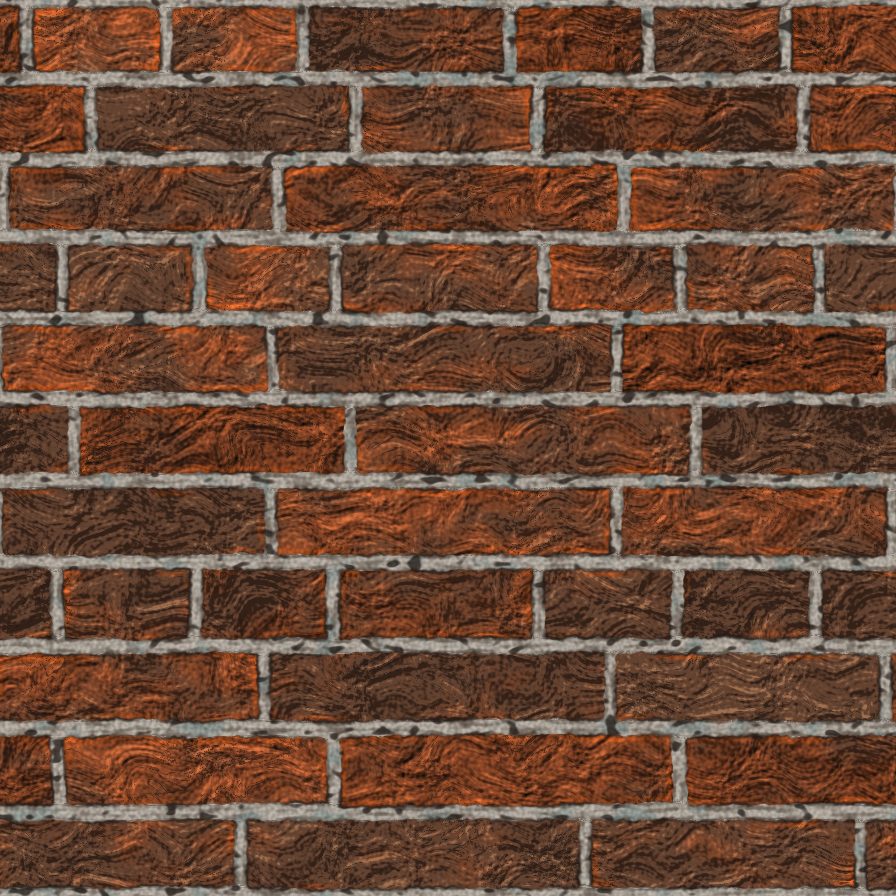
Reproduce this texture procedurally as a three.js fragment shader.

```glsl
// Weathered brick wall: eleven staggered courses of rust and umber bricks in rough grey mortar.
varying vec2 vUv;

const float PI = 3.14159;
const float COURSES = 11.0;
const vec3 UMBER = vec3(0.20, 0.125, 0.09);
const vec3 CLAY = vec3(0.39, 0.26, 0.19);
const vec3 TAN = vec3(0.63, 0.44, 0.31);
const vec3 RUST = vec3(0.54, 0.26, 0.13);
const vec3 EMBER = vec3(0.74, 0.33, 0.12);
const vec3 MORTAR = vec3(0.46, 0.42, 0.38);
const vec3 LIME = vec3(0.68, 0.65, 0.61);
const vec3 SLATE = vec3(0.47, 0.53, 0.52);
const vec3 SOOT = vec3(0.12, 0.09, 0.075);

float hash(vec2 p) {
  return fract(sin(dot(p, vec2(127.1, 311.7))) * 43758.5);
}

vec2 gradient(vec2 cell) {
  float angle = 2.0 * PI * hash(cell);
  return vec2(cos(angle), sin(angle));
}

float noise(vec2 p) {
  vec2 i = floor(p), f = fract(p);
  vec2 s = f * f * f * (f * (f * 6.0 - 15.0) + 10.0);
  vec2 e = vec2(0.0, 1.0);
  float low = mix(dot(gradient(i), f), dot(gradient(i + e.yx), f - e.yx), s.x);
  float high = mix(dot(gradient(i + e), f - e), dot(gradient(i + e.yy), f - e.yy), s.x);
  return mix(low, high, s.y);
}

float fbm(vec2 p) {
  float sum = 0.0, amp = 1.0;
  for (int i = 0; i < 4; i++) {
    sum += amp * noise(p);
    p = mat2(1.6, 1.1, -1.1, 1.6) * p + 5.3;
    amp *= 0.6;
  }
  return sum;
}

// Chiselled surface height
float relief(vec2 p) {
  vec2 warp = vec2(noise(p * 16.0), noise(p * 16.0 + 7.3));
  return fbm(p * vec2(34.0, 58.0) + 2.0 * warp);
}

// Left edge of brick k in a course of 3, 4 or 6 bricks
float joint(float k, float count) {
  if (count > 5.0) return k * 0.154 + 0.076 * step(3.0, k);
  if (count > 3.0) return k / 4.0 + 0.045 * mod(k, 2.0);
  return k / 3.0 - 0.03 * sin(2.0 * PI * k / 3.0);
}

float bricksIn(float course) {
  if (course == 0.0 || course == 3.0 || course == 7.0) return 6.0;
  return course == 1.0 ? 4.0 : 3.0;
}

// Alternating stagger that drifts from the top course to the bottom one
float stagger(float course, float count) {
  float drift = (5.0 - course) / 5.0;
  float odd = count > 5.0 ? 0.066 : 0.083;
  return mix(-0.004, odd, mod(course, 2.0)) + 0.035 * drift * drift * drift;
}

float boxDistance(vec2 p, vec2 halfSize, float radius) {
  vec2 q = abs(p) - halfSize + radius;
  return length(max(q, 0.0)) + min(max(q.x, q.y), 0.0) - radius;
}

vec3 brickColor(vec2 p, vec2 id, float d) {
  float height = relief(p);
  float light = height - relief(p + vec2(0.0018, -0.0026));
  float grain = noise(p * 210.0);
  float patches = fbm(p * vec2(9.0, 15.0) + id);
  float v = 0.47 + 0.4 * height + 0.7 * light + 0.45 * grain;
  v += 0.32 * (hash(id + 3.1) - 0.5) + 0.15 * patches;
  vec3 col = mix(UMBER, CLAY, smoothstep(0.05, 0.55, v));
  col = mix(col, TAN, smoothstep(0.62, 1.15, v));
  // Fired rust tint, then glowing worn rims
  float warmth = 0.7 * hash(id + 8.7) + 0.3 * hash(id.yy + 2.0) + 0.45 * patches;
  float fired = smoothstep(0.35, 0.9, warmth);
  col = mix(col, RUST * (0.45 + v), 0.8 * fired);
  float rim = smoothstep(-0.009, -0.005, d) * smoothstep(0.0, -0.003, d);
  float worn = smoothstep(-0.15, 0.4, noise(p * 13.0 + id) + 0.5 * fired - 0.2);
  col = mix(col, EMBER * (0.5 + 0.7 * v), 0.75 * rim * worn);
  // Thin cracks within scarred patches
  float crack = smoothstep(0.07, 0.0, abs(noise(p * vec2(24.0, 42.0) + 1.5 * height)));
  return mix(col, SOOT, 0.65 * crack * smoothstep(-0.15, 0.35, noise(p * 11.0 + 4.0)));
}

vec3 mortarColor(vec2 p, float alongBed, float d) {
  vec2 stretch = mix(vec2(170.0, 28.0), vec2(28.0, 170.0), alongBed);
  float streak = noise(p * stretch) + 0.5 * noise(p * 150.0);
  float bed = smoothstep(0.0, 0.006, d);
  vec3 col = mix(MORTAR, LIME, smoothstep(-0.35, 0.4, streak + 0.35 * bed - 0.12));
  col = mix(col, SLATE, 0.6 * smoothstep(0.1, 0.45, noise(p * 29.0)));
  float pits = smoothstep(0.2, 0.45, noise(p * vec2(55.0, 85.0)) + 0.2 * noise(p * 15.0));
  return mix(col, SOOT, 0.75 * pits) * (1.0 + 0.25 * noise(p * 220.0));
}

void main() {
  // Course and brick lookup on a slightly wavering grid
  vec2 q = vUv + 0.003 * vec2(noise(vUv * 15.0), noise(vUv * 13.0 + 9.0));
  float down = 1.0 - q.y;
  float level = (down + 0.009 * sin(PI * down)) * COURSES;
  float course = clamp(floor(level), 0.0, COURSES - 1.0);
  float count = bricksIn(course);
  float x = fract(q.x - stagger(course, count));
  vec3 brick = vec3(0.0, 1.0, 0.0);
  for (int i = 0; i < 6; i++) {
    float k = float(i);
    if (k < count && x >= joint(k, count)) brick = vec3(joint(k, count), joint(k + 1.0, count), k);
  }
  vec2 id = vec2(brick.z, course);

  // Uneven, chipped brick outline
  vec2 local = vec2(x - 0.5 * (brick.x + brick.y), (level - course - 0.5) / COURSES);
  local.y += local.x * 0.02 * (hash(id + 5.0) - 0.5);
  vec2 halfSize = vec2(0.5 * (brick.y - brick.x) - 0.007, 0.037);
  halfSize -= 0.002 * (vec2(hash(id + 1.0), hash(id + 2.0)) - 0.5);
  float d = boxDistance(local, halfSize, 0.003);
  d += 0.003 * noise(vUv * 65.0) + 0.002 * noise(vUv * 160.0);

  float alongBed = smoothstep(0.034, 0.038, abs(local.y));
  vec3 col = mix(mortarColor(vUv, alongBed, d), brickColor(vUv, id, d), smoothstep(0.0012, -0.0012, d));
  // Broken shadow line around each brick
  float contour = exp(-d * d / 0.000004) * smoothstep(-0.3, 0.3, noise(vUv * 22.0));
  gl_FragColor = vec4(mix(col, SOOT, 0.7 * contour), 1.0);
}
```
